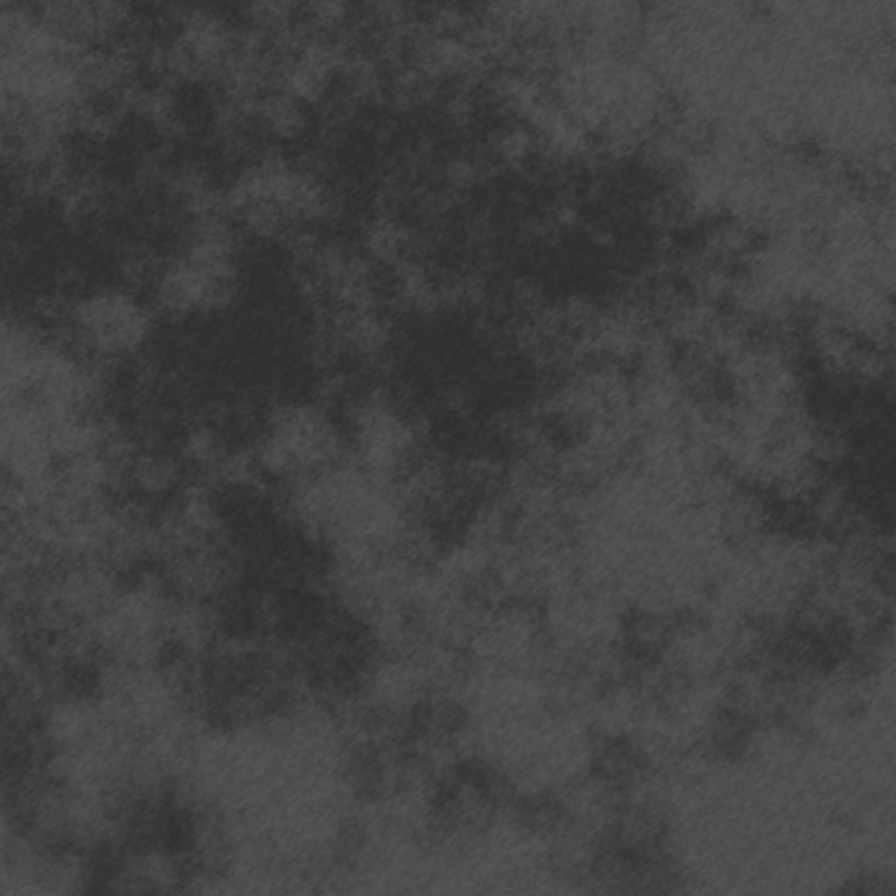
Reproduce this texture procedurally as a Shadertoy shader.

```glsl
#define CLOUD_SCALE 3.8
#define OCTAVES 7
#define WARP 0.02
#define STAIN_LOW 0.315
#define STAIN_HIGH 0.645
#define GRAIN_SCALE vec2(110.0, 250.0)
#define GRAIN_ANGLE 0.75
#define GRAIN_AMOUNT 0.062
#define DARK vec3(0.197, 0.195, 0.188)
#define LIGHT vec3(0.315, 0.311, 0.303)

float hash(vec2 p) {
    return fract(sin(dot(p, vec2(127.1, 311.7))) * 43758.5453);
}

float valueNoise(vec2 p) {
    vec2 cell = floor(p);
    vec2 f = fract(p);
    f = f * f * (3.0 - 2.0 * f);
    float bottom = mix(hash(cell), hash(cell + vec2(1, 0)), f.x);
    float top = mix(hash(cell + vec2(0, 1)), hash(cell + vec2(1, 1)), f.x);
    return mix(bottom, top, f.y);
}

// Turns the axes so that x runs along the given angle
mat2 rotation(float angle) {
    float c = cos(angle), s = sin(angle);
    return mat2(c, -s, s, c);
}

// Normalised fractal noise; gain sets how crumbled the borders are
float fbm(vec2 p, float gain) {
    float sum = 0.0, total = 0.0, amplitude = 1.0;
    mat2 turn = rotation(0.65);
    for (int i = 0; i < OCTAVES; i++) {
        sum += amplitude * valueNoise(p);
        total += amplitude;
        amplitude *= gain;
        p = turn * p * 2.03 + 17.3;
    }
    return sum / total;
}

// Broad light and dark areas of the sheet
float shading(vec2 uv) {
    vec2 corner = uv - vec2(0.2, 0.85);
    float shadow = exp(-5.0 * dot(corner, corner));
    float edge = smoothstep(0.75, 1.02, uv.x);
    return 0.04 - 0.1 * shadow - 0.07 * edge;
}

// Short slanted fibres over a finer speckle
float fibreGrain(vec2 uv) {
    vec2 p = rotation(GRAIN_ANGLE) * uv;
    p += 0.004 * valueNoise(uv * 25.0);
    float fibres = valueNoise(p * GRAIN_SCALE);
    float speckle = valueNoise(rotation(0.3) * uv * 255.0 + 41.0);
    return 0.55 * fibres + 0.45 * speckle - 0.5;
}

void mainImage(out vec4 fragColor, in vec2 fragCoord) {
    vec2 uv = fragCoord / iResolution.y;

    // Crumbled clouds, softer towards the bottom
    vec2 p = uv * CLOUD_SCALE + 11.3;
    vec2 bend = vec2(valueNoise(p * 9.0 + 3.1), valueNoise(p * 9.0 + 29.4)) - 0.5;
    float gain = mix(0.71, 0.79, smoothstep(0.05, 0.5, uv.y));
    float cloud = fbm(p + WARP * bend, gain);

    // Stain tone with fibres on top
    float tone = smoothstep(STAIN_LOW, STAIN_HIGH, cloud + shading(uv));
    vec3 color = mix(DARK, LIGHT, tone);
    color += GRAIN_AMOUNT * fibreGrain(uv) * mix(0.6, 1.0, tone);

    fragColor = vec4(color, 1.0);
}
```
